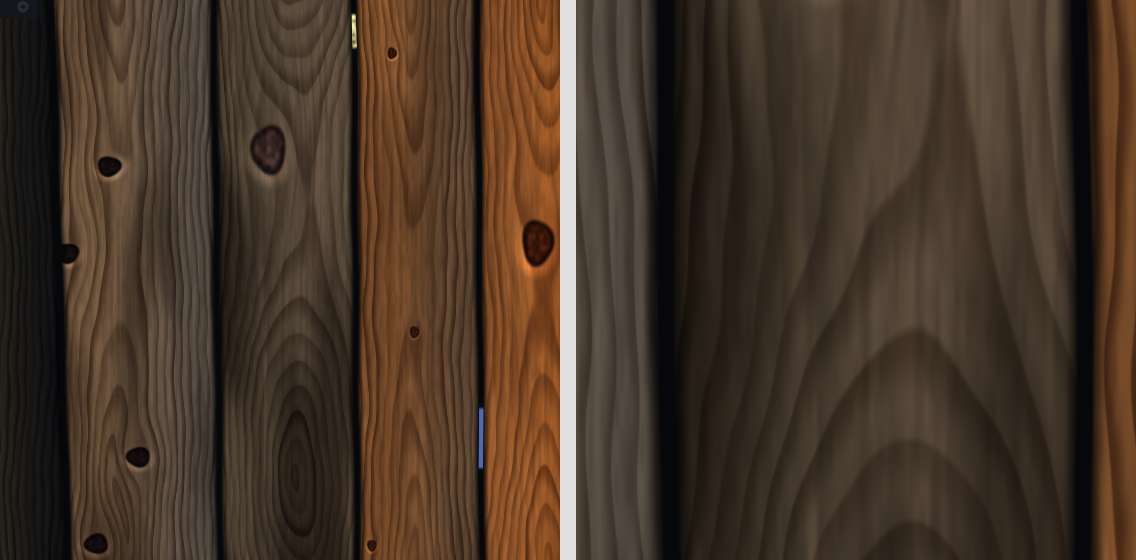
Left: the whole. Right: its middle third, enlarged.
Give the GLSL for this texture, as a WebGL 2 fragment shader.

```glsl
#version 300 es
precision highp float;
// Weathered timber fence: five upright boards with arched grain, knots and dark gaps.
uniform vec2 u_resolution;
out vec4 fragColor;

const float PI = 3.14159;
const float RING_FREQ = 74.0;     // growth rings per canvas width
const float GAP_HALF = 0.0052;    // half width of the slot between boards
const float SHADE_WIDTH = 0.010;  // soft shadow beside each slot
const vec3 GAP_COLOR = vec3(0.025, 0.028, 0.04);
const vec3 SKY_BLUE = vec3(0.30, 0.42, 0.72);
const vec3 SUN_LEAF = vec3(0.72, 0.70, 0.48);

// Board edges at the bottom and top of the canvas
const float EDGE_LOW[6] = float[](-0.12, 0.122, 0.394, 0.638, 0.861, 1.08);
const float EDGE_TOP[6] = float[](-0.12, 0.092, 0.381, 0.632, 0.852, 1.08);

// Wood colour at the left and right side of each board
const vec3 LEFT_TONE[5] = vec3[](vec3(0.21, 0.175, 0.125), vec3(0.43, 0.33, 0.24),
  vec3(0.31, 0.26, 0.205), vec3(0.51, 0.325, 0.18), vec3(0.57, 0.34, 0.17));
const vec3 RIGHT_TONE[5] = vec3[](vec3(0.07, 0.075, 0.085), vec3(0.34, 0.305, 0.27),
  vec3(0.36, 0.30, 0.24), vec3(0.37, 0.28, 0.205), vec3(0.61, 0.33, 0.12));

// Grain per board: axis x, arch centre y, arch depth, weathering
const vec4 GRAIN[5] = vec4[](vec4(-0.02, 0.1, 0.01, 0.6), vec4(0.215, 0.08, 0.055, 0.65),
  vec4(0.535, 0.147, 0.105, 1.0), vec4(0.735, 0.0, 0.05, 0.3), vec4(0.972, 0.0, 0.075, 0.2));

// Knots per board: first position and step, then pair step, radius and count
const vec4 KNOT_START[5] = vec4[](vec4(0.0), vec4(0.172, 0.029, 0.075, 0.155),
  vec4(0.480, 0.733, 0.0, 0.0), vec4(0.664, 0.026, 0.076, 0.381), vec4(0.960, 0.567, 0.0, 0.0));
const vec4 KNOT_SPAN[5] = vec4[](vec4(0.0), vec4(-0.052, 0.519, 0.021, 4.0),
  vec4(0.0, 0.0, 0.031, 1.0), vec4(0.036, 0.879, 0.008, 3.0), vec4(0.0, 0.0, 0.028, 1.0));
const vec3 KNOT_CORE[5] = vec3[](vec3(0.0), vec3(0.075, 0.05, 0.05),
  vec3(0.23, 0.165, 0.145), vec3(0.20, 0.09, 0.05), vec3(0.25, 0.095, 0.045));
const float KNOT_TALL[5] = float[](1.0, 0.85, 1.4, 1.25, 1.45);

float hash(vec2 p) {
  return fract(sin(dot(p, vec2(127.1, 311.7))) * 4375.85);
}

float noise(vec2 p) {
  vec2 i = floor(p), f = fract(p);
  f = f * f * (3.0 - 2.0 * f);
  return mix(mix(hash(i), hash(i + vec2(1, 0)), f.x),
             mix(hash(i + vec2(0, 1)), hash(i + vec2(1, 1)), f.x), f.y);
}

float edgeX(int i, float y) { return mix(EDGE_LOW[i], EDGE_TOP[i], y); }

// Layered sines that bend the grain sideways
float sway(vec2 p, float seed) {
  return 0.006 * sin(p.y * 9.0 + p.x * 14.0 + seed * 2.3)
       + 0.003 * sin(p.y * 22.0 - p.x * 31.0 + seed * 4.1)
       + 0.0012 * sin(p.y * 53.0 + p.x * 67.0 + seed);
}

// Soft-ended window between two heights
float span(float y, float low, float high) {
  return smoothstep(low, low + 0.008, y) * (1.0 - smoothstep(high - 0.008, high, y));
}

void main() {
  vec2 p = gl_FragCoord.xy / u_resolution;
  float pixel = 1.0 / u_resolution.y;

  // Find the board and the nearest slot
  int board = 0;
  float slot = 1.0;
  for (int i = 1; i < 5; i++) {
    float d = p.x - edgeX(i, p.y) + 0.0012 * sin(p.y * 17.0 + float(i) * 3.0);
    if (d > 0.0) board = i;
    slot = min(slot, abs(d));
  }
  float seed = float(board);
  float leftX = edgeX(board, p.y);
  float across = (p.x - leftX) / (edgeX(board + 1, p.y) - leftX);
  vec4 grain = GRAIN[board];
  vec4 start = KNOT_START[board], knots = KNOT_SPAN[board];

  // Push the grain around the knots and keep the closest one
  vec2 q = p;
  float knotDist = 99.0;
  vec2 knotOffset = vec2(0.0);
  for (int i = 0; i < int(knots.w); i++) {
    vec2 center = start.xy + float(i % 2) * start.zw + float(i / 2) * knots.xy;
    vec2 e = (p - center) / (knots.z * vec2(1.0, KNOT_TALL[board]));
    float flow = exp(-0.28 * e.x * e.x - 0.09 * e.y * e.y);
    q.x -= (p.x - center.x) * 0.85 * flow;
    float d = length(e) + 0.07 * sin(atan(e.y, e.x) * 3.0 + seed + float(i));
    if (d < knotDist) { knotDist = d; knotOffset = e; }
  }

  // Arched growth rings
  float side = q.x - grain.x + sway(q, seed);
  float arch = grain.z * sin(PI * (p.y - grain.y));
  float rings = RING_FREQ * (length(vec2(side, arch)) + 0.006 * noise(p * vec2(30.0, 7.0)));
  float phase = fract(rings);
  float late = smoothstep(0.25, 0.88, phase) * (1.0 - smoothstep(0.88, 1.0, phase));
  late *= mix(0.35, 1.0, hash(vec2(floor(rings), seed)));
  late = mix(late, 0.25, smoothstep(0.3, 0.9, fwidth(rings)));

  // Wood tone, weather stains and fine fibres
  vec3 wood = mix(LEFT_TONE[board], RIGHT_TONE[board], smoothstep(0.2, 0.95, across));
  float stain = noise(vec2(q.x * 17.0 + seed * 9.0, p.y * 4.0 + q.x * 6.0));
  float fibre = noise(vec2(q.x * 190.0, p.y * 6.0)) + 0.6 * noise(p * vec2(330.0, 45.0));
  wood = mix(wood, wood * vec3(0.50, 0.48, 0.46), grain.w * smoothstep(0.42, 0.9, stain));
  wood *= mix(vec3(1.0), vec3(0.50, 0.42, 0.36), 0.85 * late);
  wood *= 0.82 + 0.23 * fibre;

  // Knots: pale collar, dark rim and core
  float soft = pixel / max(knots.z, 0.005) + 0.08;
  float collar = smoothstep(0.9, 1.1, knotDist) * (1.0 - smoothstep(1.15, 1.75, knotDist));
  wood *= 1.0 + collar * (0.25 - 0.2 * clamp(knotOffset.y, -1.0, 1.0));
  float crack = noise(knotOffset * 4.0 + seed);
  vec3 core = KNOT_CORE[board] * (0.6 + 0.8 * crack);
  core *= 1.0 - 0.65 * smoothstep(0.55, 0.95, knotDist);
  wood = mix(wood, core, 1.0 - smoothstep(1.0 - soft, 1.0 + soft, knotDist));

  // Slots with soft shadows and slivers of daylight
  wood *= mix(0.42, 1.0, smoothstep(GAP_HALF, GAP_HALF + SHADE_WIDTH, slot));
  vec3 gap = GAP_COLOR;
  float sliver = 1.0 - smoothstep(0.003, 0.005, slot);
  gap = mix(gap, SKY_BLUE, sliver * span(p.y, 0.16, 0.275) * step(0.8, p.x));
  float leaves = span(p.y, 0.91, 0.978) * step(0.55, p.x) * step(p.x, 0.7);
  gap = mix(gap, SUN_LEAF * (0.5 + noise(p * 160.0)), sliver * leaves);
  vec3 color = mix(gap, wood, smoothstep(GAP_HALF - 0.001 - pixel, GAP_HALF + 0.001 + pixel, slot));

  // Metal plate and screw in the upper left corner
  float plate = max(p.x - 0.068, 0.968 - p.y);
  color = mix(vec3(0.075, 0.085, 0.10), color, smoothstep(-0.002, 0.003, plate));
  float screw = abs(length(p - vec2(0.041, 0.988)) - 0.007);
  color += 0.09 * (1.0 - smoothstep(0.001, 0.003 + pixel, screw));
  fragColor = vec4(color, 1.0);
}
```
